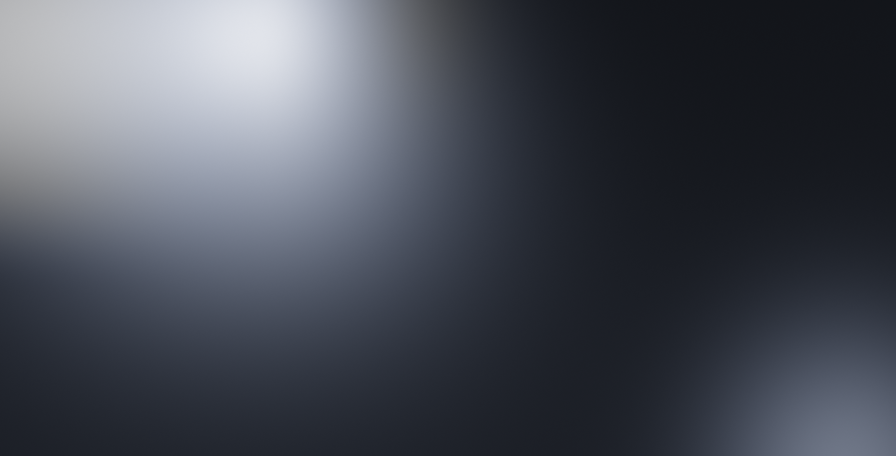
This background is drawn by a Shadertoy shader. Its source:

```glsl
#define KEY_CENTER vec2(0.288, 0.923)
#define KEY_LEVEL 0.73
#define KEY_HEIGHT 0.546
#define HOT_SIZE vec2(0.091, 0.18)
#define HOT_LEVEL 0.08
#define CORNER_CENTER vec2(0.944, -0.035)
#define CORNER_SIZE vec2(0.15, 0.335)
#define CORNER_LEVEL 0.36
#define COOL_TINT vec3(-0.03, 0.0, 0.065)

// Soft elliptical falloff, 1 at the centre
float glow(vec2 offset, vec2 size) {
    vec2 q = offset / size;
    return exp(-dot(q, q));
}

// Large light: broad on the upper left, tighter on the right
float keyLight(vec2 uv) {
    vec2 offset = uv - KEY_CENTER;
    float leftWidth = mix(0.29, 0.78, smoothstep(0.36, 0.8, uv.y));
    float rightWidth = 0.182 + 0.1 * (1.0 - uv.y);
    float width = offset.x < 0.0 ? leftWidth : rightWidth;
    return KEY_LEVEL * glow(offset, vec2(width, KEY_HEIGHT))
         + HOT_LEVEL * glow(offset, HOT_SIZE);
}

// Share of the cool tint that is lost in the neutral grey zones
float neutrality(vec2 uv) {
    float leftEdge = (1.0 - smoothstep(0.0, 0.24, uv.x)) * smoothstep(0.38, 0.62, uv.y);
    float topFringe = glow(uv - vec2(0.48, 1.0), vec2(0.08, 0.25));
    return clamp(0.85 * leftEdge + 0.7 * topFringe, 0.0, 1.0);
}

float hash(vec2 p) {
    return fract(sin(dot(p, vec2(12.99, 78.23))) * 43758.5);
}

void mainImage(out vec4 fragColor, in vec2 fragCoord) {
    vec2 uv = fragCoord / iResolution.xy;

    // Dark base plus the two lights
    float level = mix(0.108, 0.082, uv.y);
    level += keyLight(uv);
    level += CORNER_LEVEL * glow(uv - CORNER_CENTER, CORNER_SIZE);

    // Cool tint, strongest in the midtones
    float midtone = 4.0 * level * (1.0 - level);
    vec3 color = level + COOL_TINT * midtone * (1.0 - neutrality(uv));

    // Dither to hide banding
    color += (hash(fragCoord) - 0.5) / 255.0;
    fragColor = vec4(clamp(color, 0.0, 1.0), 1.0);
}
```
